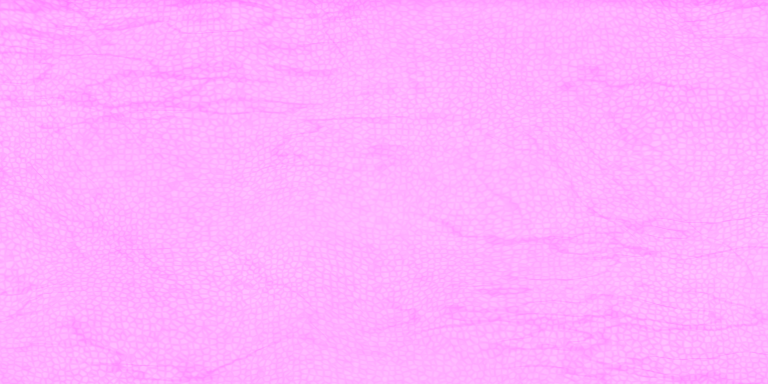
This texture is drawn by a Shadertoy shader. Its source:

```glsl
// Soft pink leather: fine pebbled grain, faint mostly horizontal creases, a darker top edge.

const vec3 DEEP_PINK = vec3(1.0, 0.50, 1.0);
const vec3 PALE_PINK = vec3(1.0, 0.78, 1.0);
const float BASE_TONE = 0.71;
const vec2 GRAIN_SCALE = vec2(56.0, 74.0);   // pebbles per canvas height
const float GRAIN_DEPTH = 0.28;
const float SPECKLE_DEPTH = 0.18;
const float MOTTLE_DEPTH = 0.22;
const float CREASE_DEPTH = 0.24;
const float EDGE_DEPTH = 0.26;
const float STAIN_DEPTH = 0.28;
const int STAIN_COUNT = 2;

float hash(vec2 p) {
    return fract(sin(dot(p, vec2(127.1, 311.7))) * 43758.5453);
}

vec2 hash2(vec2 p) {
    return vec2(hash(p), hash(p + 57.3));
}

float noise(vec2 p) {
    vec2 i = floor(p), f = fract(p);
    f = f * f * (3.0 - 2.0 * f);
    return mix(mix(hash(i), hash(i + vec2(1, 0)), f.x),
               mix(hash(i + vec2(0, 1)), hash(i + vec2(1, 1)), f.x), f.y);
}

float fbm(vec2 p) {
    float sum = 0.0, amp = 0.533;
    for (int i = 0; i < 4; i++) {
        sum += amp * noise(p);
        p = mat2(1.6, 0.4, -0.4, 1.6) * p * 1.2 + 11.7;
        amp *= 0.5;
    }
    return sum;
}

// Rounded pebbles: 0 in the furrows between cells, 1 on their tops
float pebbles(vec2 p) {
    vec2 cell = floor(p), f = fract(p);
    float nearest = 8.0, second = 8.0;
    for (int y = -1; y <= 1; y++)
    for (int x = -1; x <= 1; x++) {
        vec2 o = vec2(x, y);
        float d = length(o + 0.1 + 0.8 * hash2(cell + o) - f);
        second = min(second, max(nearest, d));
        nearest = min(nearest, d);
    }
    return smoothstep(0.0, 0.6, second - nearest);
}

// Thin wandering lines along a noise contour, broken up by a patchy mask
float creases(vec2 p, vec2 scale, float width, float seed) {
    float line = abs(fbm(p * scale + seed) - 0.5);
    float patches = smoothstep(0.45, 0.7, noise(p * vec2(2.5, 5.0) + seed * 1.7));
    return patches * (1.0 - smoothstep(0.0, width, line));
}

void mainImage(out vec4 fragColor, in vec2 fragCoord) {
    vec2 p = fragCoord / iResolution.y;

    // Gentle pull that bends grain and creases alike
    vec2 pull = vec2(noise(p * 5.0), noise(p * 5.0 + 31.0)) - 0.5;
    vec2 q = p + 0.05 * pull;

    // Pebbled grain with uneven strength
    float strength = mix(0.55, 1.1, noise(p * vec2(4.0, 7.0) + 19.0));
    float tone = BASE_TONE + GRAIN_DEPTH * strength * (pebbles(q * GRAIN_SCALE) - 0.55);
    tone += SPECKLE_DEPTH * (noise(q * GRAIN_SCALE * 1.3 + 5.0) - 0.5);

    // Broad cloudy variation, stretched sideways
    tone += MOTTLE_DEPTH * (fbm(p * vec2(3.0, 7.0) + 3.0) - 0.5);

    // Long horizontal wrinkles and a few slanted ones
    float lines = creases(q, vec2(2.2, 10.0), 0.035, 4.0)
                + creases(q, vec2(3.5, 17.0), 0.045, 23.0)
                + 0.6 * creases(mat2(0.8, 0.6, -0.6, 0.8) * q, vec2(4.0, 13.0), 0.04, 41.0);
    tone -= CREASE_DEPTH * min(lines, 1.3);

    // Small rubbed stains
    for (int i = 0; i < STAIN_COUNT; i++) {
        float k = float(i);
        vec2 d = (q - vec2(1.48 - 0.34 * k, 0.78 - 0.09 * k)) / vec2(0.022 + 0.03 * k, 0.013);
        tone -= STAIN_DEPTH / (1.0 + k) * exp(-dot(d, d));
    }

    // Darkened upper border
    float ragged = p.y + 0.012 * (noise(p * vec2(14.0, 30.0)) - 0.5);
    tone -= EDGE_DEPTH * smoothstep(0.965, 1.0, ragged) + 0.05 * smoothstep(0.75, 1.0, p.y);

    fragColor = vec4(mix(DEEP_PINK, PALE_PINK, clamp(tone, 0.0, 1.0)), 1.0);
}
```
